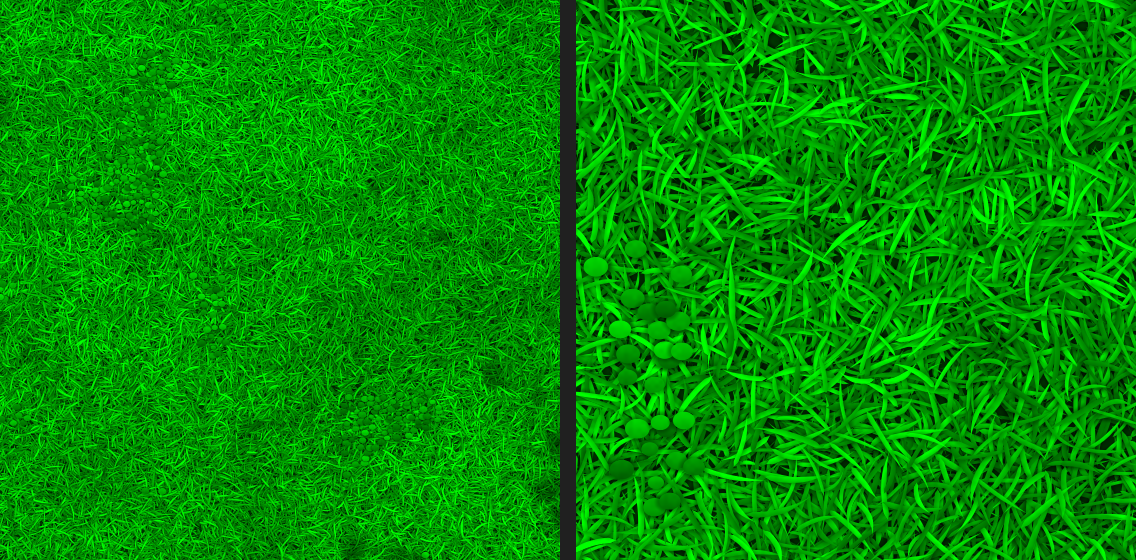
Left: the whole. Right: its middle third, enlarged.
Reproduce this texture procedurally as a WebGL 1 fragment shader.

```glsl
precision highp float;
// Dense lawn seen from above: layered thin curved grass blades with a few clover leaves.

uniform vec2 u_resolution;

const float LAYERS = 24.0;
const float BLADE_CELLS = 40.0;
const float LEAF_CELLS = 75.0;

vec3 hash3(vec2 p) {
  vec3 q = fract(p.xyx * vec3(0.1031, 0.1030, 0.0973));
  q += dot(q, q.yzx + 33.33);
  return fract((q.xxy + q.yzz) * q.zyx);
}

float noise(vec2 p) {
  vec2 i = floor(p);
  vec2 f = fract(p);
  f = f * f * (3.0 - 2.0 * f);
  return mix(mix(hash3(i).x, hash3(i + vec2(1.0, 0.0)).x, f.x),
             mix(hash3(i + vec2(0.0, 1.0)).x, hash3(i + 1.0).x, f.x), f.y);
}

// Fraction of a pixel covered by a strip of the given half width.
float stripCoverage(float dist, float halfWidth, float pixel) {
  return clamp(halfWidth + 0.5 * pixel - dist, 0.0, min(pixel, 2.0 * halfWidth)) / pixel;
}

// Lays one blade and its soft shadow over the tone below.
float addBlade(float below, vec2 uv, vec2 cell, float layer, float pixel) {
  vec2 seed = cell + layer * vec2(37.0, 61.0) + 11.0;
  vec3 place = hash3(seed);
  vec3 shape = hash3(seed + 173.0);

  vec2 center = (cell + place.xy) / BLADE_CELLS;
  float clump = 1.6 * sin(center.x * 13.0 + 2.5 * sin(center.y * 9.0 + 1.0)) + center.y * 4.0;
  float angle = clump + (place.z - 0.5) * 4.2;
  vec2 along = vec2(cos(angle), sin(angle));
  vec2 offset = uv - center - layer * vec2(0.0137, 0.0091);

  float halfLength = mix(0.4, 0.92, shape.x) / BLADE_CELLS;
  float t = dot(offset, along) / halfLength;
  if (abs(t) > 1.0) return below;

  float bend = (shape.y - 0.5) * 0.38 / BLADE_CELLS;
  float side = dot(offset, vec2(-along.y, along.x)) - bend * (t * t - 0.4);
  float taper = (1.0 - smoothstep(0.0, 1.0, t)) * smoothstep(-1.0, -0.75, t);
  float halfWidth = mix(0.0009, 0.0018, fract(shape.y * 7.0 + shape.x * 5.0)) * taper;

  float shadow = 0.28 * taper * (1.0 - smoothstep(0.0, 0.0045, abs(side + 0.0006)));
  float tone = mix(0.55, 1.1, shape.z) * mix(0.8, 1.0, layer / LAYERS);
  tone *= 0.98 + 0.1 * t + 0.1 * clamp(side / 0.0015, -1.0, 1.0);
  return mix(below * (1.0 - shadow), tone, stripCoverage(abs(side), halfWidth, pixel));
}

// Small round clover leaves, only inside rare patches.
float addClover(float below, vec2 uv, float pixel) {
  vec2 home = floor(uv * LEAF_CELLS);
  for (int y = -1; y <= 1; y++) {
    for (int x = -1; x <= 1; x++) {
      vec2 cell = home + vec2(x, y);
      vec3 r = hash3(cell + 411.0);
      float patchAmount = noise(cell / LEAF_CELLS * 8.0 + 71.0);
      if (patchAmount + 0.1 * r.z < 0.91) continue;
      float radius = mix(0.3, 0.55, r.z) / LEAF_CELLS;
      vec2 offset = uv - (cell + r.xy) / LEAF_CELLS;
      float edge = length(offset * vec2(1.0, 1.25)) - radius;
      below *= 1.0 - 0.3 * (1.0 - smoothstep(0.0, 0.004, edge));
      float tone = mix(0.42, 0.82, r.x) + 0.1 * offset.y / radius;
      below = mix(below, tone, clamp(0.5 - edge / pixel, 0.0, 1.0));
    }
  }
  return below;
}

void main() {
  float extent = min(u_resolution.x, u_resolution.y);
  vec2 uv = gl_FragCoord.xy / extent;
  float pixel = 1.0 / extent;

  // Blades, from the dark ground up; every layer has its own shifted grid.
  float tone = 0.2;
  for (float layer = 0.0; layer < LAYERS; layer++) {
    vec2 home = floor((uv - layer * vec2(0.0137, 0.0091)) * BLADE_CELLS);
    for (int y = -1; y <= 1; y++) {
      for (int x = -1; x <= 1; x++) {
        tone = addBlade(tone, uv, home + vec2(x, y), layer, pixel);
      }
    }
  }
  tone = addClover(tone, uv, pixel);

  // Broad light and dark areas, with occasional deep hollows.
  float broad = 0.6 * noise(uv * 5.0 + 3.0) + 0.4 * noise(uv * 13.0 + 29.0);
  float hollow = 1.0 - smoothstep(0.08, 0.3, noise(uv * 9.0 + 50.0) * 0.7 + noise(uv * 24.0) * 0.3);
  tone *= (0.84 + 0.34 * broad) * (1.0 - 0.35 * hollow);
  tone *= 0.95 + 0.1 * noise(uv * 380.0);

  gl_FragColor = vec4(0.0, clamp(tone, 0.0, 1.0), 0.0, 1.0);
}
```
